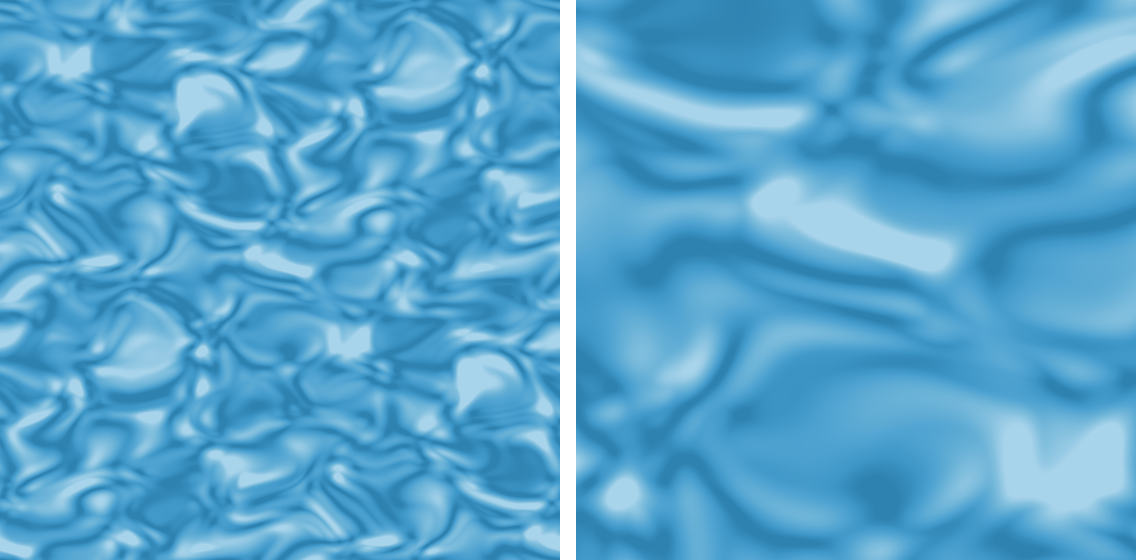
Left: the whole. Right: its middle third, enlarged.
Reproduce this texture procedurally as a three.js fragment shader.

```glsl
// Rippling blue water: soft dark veins folded around pale pools, tiling.
varying vec2 vUv;

const vec3 DEEP  = vec3(0.18, 0.51, 0.69);
const vec3 BLUE  = vec3(0.24, 0.59, 0.78);
const vec3 MID   = vec3(0.31, 0.64, 0.82);
const vec3 LIGHT = vec3(0.40, 0.69, 0.84);
const vec3 PALE  = vec3(0.51, 0.75, 0.87);
const vec3 FOAM  = vec3(0.66, 0.83, 0.92);
const float NOISE_DEVIATION = 0.215;

// Random unit vector without sine
vec2 hashDirection(vec2 cell) {
  vec3 p = fract(cell.xyx * vec3(0.1031, 0.1030, 0.0973));
  p += dot(p, p.yzx + 33.33);
  return normalize(fract((p.xx + p.yz) * p.zy) - 0.4999);
}

// Wraps a cell; the lower half repeats above, shifted half a tile sideways
vec2 wrapCell(vec2 cell, vec2 cells) {
  vec2 halfTile = 0.5 * cells;
  cell = mod(cell, cells);
  float upper = step(halfTile.y, cell.y);
  return mod(cell - upper * halfTile, cells);
}

float cornerSlope(vec2 cell, vec2 corner, vec2 local, vec2 cells, float seed) {
  vec2 gradient = hashDirection(wrapCell(cell + corner, cells) + seed);
  return dot(gradient, local - corner);
}

// Tiling gradient noise with unit deviation; cells must be even
float waveNoise(vec2 uv, vec2 cells, float seed) {
  vec2 p = uv * cells;
  vec2 cell = floor(p);
  vec2 f = p - cell;
  vec2 w = f * f * f * (f * (f * 6.0 - 15.0) + 10.0);
  float low = mix(cornerSlope(cell, vec2(0.0, 0.0), f, cells, seed),
                  cornerSlope(cell, vec2(1.0, 0.0), f, cells, seed), w.x);
  float high = mix(cornerSlope(cell, vec2(0.0, 1.0), f, cells, seed),
                   cornerSlope(cell, vec2(1.0, 1.0), f, cells, seed), w.x);
  return mix(low, high, w.y) / NOISE_DEVIATION;
}

// Bends the plane, more sideways than up
vec2 warp(vec2 uv, vec2 cells, vec2 amount, float seed) {
  vec2 bend = vec2(waveNoise(uv, cells, seed),
                   waveNoise(uv, cells, seed + 37.0));
  return uv + amount * bend;
}

// Distance from a vein, with a rounded valley floor
float vein(vec2 uv, vec2 cells, float softness, float seed) {
  float n = waveNoise(uv, cells, seed);
  return sqrt(n * n + softness * softness);
}

// Six colours, one unit apart
vec3 waterColour(float level) {
  vec3 colour = mix(DEEP, BLUE, clamp(level, 0.0, 1.0));
  colour = mix(colour, MID, clamp(level - 1.0, 0.0, 1.0));
  colour = mix(colour, LIGHT, clamp(level - 2.0, 0.0, 1.0));
  colour = mix(colour, PALE, clamp(level - 3.0, 0.0, 1.0));
  return mix(colour, FOAM, clamp(level - 4.0, 0.0, 1.0));
}

void main() {
  // Folded coordinates
  vec2 uv = warp(vUv, vec2(8.0, 10.0), vec2(0.024, 0.014), 11.0);

  // Broad pools crossed by finer ripples
  float height = 0.80 * vein(uv, vec2(10.0, 14.0), 0.26, 71.0)
               + 0.40 * vein(uv, vec2(16.0, 24.0), 0.32, 133.0);

  gl_FragColor = vec4(waterColour((height - 0.43) / 0.31), 1.0);
}
```
